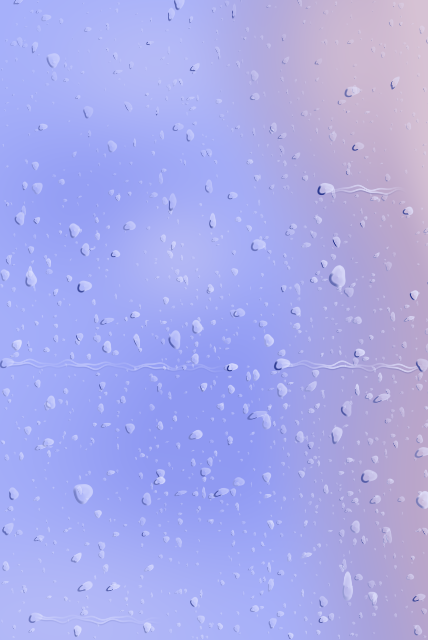
Reproduce this texture procedurally as a WebGL 1 fragment shader.

```glsl
precision highp float;
// Rain drops and wavy water trails on a window, over a soft blue to rose dusk.
uniform vec2 u_resolution;

const vec3 SKY   = vec3(0.65, 0.69, 0.98);
const vec3 DEEP  = vec3(0.56, 0.60, 0.95);
const vec3 LILAC = vec3(0.66, 0.63, 0.85);
const vec3 ROSE  = vec3(0.73, 0.65, 0.79);
const vec3 MIST  = vec3(0.74, 0.75, 0.96);
const vec3 BLUSH = vec3(0.84, 0.76, 0.83);
const vec3 GLINT = vec3(0.89, 0.90, 1.00);
const vec3 SHADE = vec3(0.10, 0.16, 0.52);
const vec2 LIGHT = vec2(0.86, 0.51);   // bright side of each drop
const float SOFTNESS = 0.0009;         // edge blur, in canvas heights
const float TRAIL_WIDTH = 0.0032;

vec4 hash4(vec2 p) {
  vec4 h = fract(p.xyxy * vec4(0.1031, 0.1030, 0.0973, 0.1099));
  h += dot(h, h.wzxy + 33.33);
  return fract((h.xxyz + h.yzzw) * h.zywx);
}

float glow(vec2 uv, vec2 center, vec2 size) {
  vec2 d = (uv - center) / size;
  return exp(-dot(d, d));
}

float edgeWidth() { return max(SOFTNESS, 0.7 / u_resolution.y); }

// Blurred dusk: broad glows and a warm band on the right
vec3 background(vec2 uv) {
  float drift = 0.03 * sin(uv.y * 7.0 + 1.0) + 0.02 * sin(uv.y * 13.0 + uv.x * 5.0);
  float warm = uv.x + 0.2 * (uv.y - 0.5) + drift;
  float depth = glow(uv, vec2(0.45, 0.27), vec2(0.34, 0.17))
              + 0.8 * glow(uv, vec2(0.22, 0.69), vec2(0.28, 0.13))
              + 0.6 * glow(uv, vec2(0.52, 0.46), vec2(0.25, 0.15));
  vec3 col = mix(SKY, DEEP, clamp(depth, 0.0, 1.0));
  float haze = 0.65 * glow(uv, vec2(0.36, 0.90), vec2(0.22, 0.10))
             + 0.70 * glow(uv, vec2(0.42, 0.60), vec2(0.15, 0.09))
             + 0.60 * glow(uv, vec2(0.15, 0.03), vec2(0.40, 0.14));
  col = mix(col, MIST, clamp(haze, 0.0, 1.0));
  col = mix(col, LILAC, smoothstep(0.54, 0.84, warm));
  col = mix(col, ROSE, smoothstep(0.76, 0.98, warm));
  col = mix(col, BLUSH, 0.7 * glow(uv, vec2(0.84, 0.92), vec2(0.20, 0.17)));
  return mix(col, BLUSH, smoothstep(0.95, 1.09, warm));
}

// One lumpy drop: pale lens with a dark crescent away from the light
vec3 drop(vec3 col, vec2 q, float radius, float angle, float stretch, float clarity, float depth) {
  float c = cos(angle), s = sin(angle);
  vec2 r = vec2(c * q.x + s * q.y, (c * q.y - s * q.x) * stretch) / sqrt(stretch);
  float a = atan(r.y, r.x + 1e-6);
  float lump = 1.0 + 0.11 * sin(2.0 * a + angle * 5.0) + 0.10 * sin(3.0 * a + angle * 9.0);
  float d = length(r) - radius * lump;
  float w = edgeWidth();
  float inside = 1.0 - smoothstep(-w, w, d);
  float side = dot(q, LIGHT) / (length(q) + 1e-5);
  float rim = smoothstep(-0.55 * radius, -0.1 * radius, d);
  float body = 0.60 + 0.25 * side + 0.25 * rim;
  float crescent = smoothstep(0.25, 0.8, -side) * smoothstep(-0.42 * radius, -0.16 * radius, d);
  col = mix(col, GLINT, inside * clarity * clamp(body, 0.0, 1.0));
  return mix(col, SHADE, inside * crescent * depth);
}

// Scattered drops, one candidate per jittered cell
vec3 scatter(vec3 col, vec2 p, float cell, float radius, float chance, float clarity, float depth, float seed) {
  vec2 home = floor(p / cell);
  for (int j = -1; j <= 1; j++) {
    for (int i = -1; i <= 1; i++) {
      vec2 id = home + vec2(float(i), float(j));
      vec4 h = hash4(id + seed);
      vec4 k = hash4(id + seed + 57.3);
      vec2 center = (id + 0.1 + 0.8 * h.yz) * cell;
      float high = smoothstep(0.55, 0.95, center.y);
      float crowd = 0.65 + 0.55 * glow(center, vec2(0.45, 0.32), vec2(0.30, 0.32));
      if (h.x < chance * crowd) {
        float size = radius * mix(0.45, 1.0, h.w * h.w) * (1.0 - 0.2 * high);
        float stretch = 1.1 + 1.5 * k.y * k.y * k.y + 0.6 * high * k.z;
        float angle = mix(3.14 * k.x, 0.3 + 1.2 * k.x, 0.6);
        float fade = mix(1.0, 0.55, high) * mix(0.55, 1.0, k.w);
        col = drop(col, p - center, size, angle, stretch, clarity * fade, depth * mix(0.25, 1.0, k.z));
      }
    }
  }
  return col;
}

// Sideways trail: two pale wavering rails, a faint shadow and a head drop
vec3 trail(vec3 col, vec2 p, vec2 head, float len, float strength) {
  float x = p.x - head.x;
  float wave = 0.0022 * sin(x * 95.0 + head.y * 40.0) + 0.0013 * sin(x * 210.0 + head.x * 30.0);
  float y = p.y - head.y - wave + 0.025 * x;
  float width = TRAIL_WIDTH * (0.75 + 0.4 * sin(x * 130.0 + 2.0));
  float w = edgeWidth();
  float span = smoothstep(0.0, 0.01, x) * (1.0 - smoothstep(len * 0.8, len, x));
  span *= strength * (0.65 + 0.35 * sin(x * 61.0 + head.x * 20.0));
  float rail = 1.0 - smoothstep(0.4 * w, 2.0 * w, abs(abs(y) - width));
  float shadow = 1.0 - smoothstep(0.0, 2.0 * w, abs(y + width + 2.0 * w));
  col = mix(col, SHADE, 0.20 * span * shadow);
  col = mix(col, GLINT, 0.8 * span * rail);
  return drop(col, p - head, 0.007 + 0.004 * strength, 0.3, 1.25, 0.8 * strength, strength);
}

void main() {
  vec2 uv = gl_FragCoord.xy / u_resolution;
  vec2 p = gl_FragCoord.xy / u_resolution.y;
  vec3 col = background(uv);
  // Fine spray first, heavy drops last
  col = scatter(col, p, 0.016, 0.0032, 0.42, 0.50, 0.22, 3.0);
  col = scatter(col, p, 0.027, 0.0062, 0.50, 0.65, 0.40, 19.0);
  col = scatter(col, p, 0.048, 0.0100, 0.50, 0.75, 0.70, 41.0);
  col = trail(col, p, vec2(0.440, 0.431), 0.240, 0.85);
  col = trail(col, p, vec2(0.508, 0.705), 0.130, 0.90);
  col = trail(col, p, vec2(0.010, 0.433), 0.350, 0.50);
  col = trail(col, p, vec2(0.055, 0.035), 0.200, 0.50);
  col = scatter(col, p, 0.098, 0.0155, 0.62, 0.85, 0.95, 73.0);
  gl_FragColor = vec4(col, 1.0);
}
```
